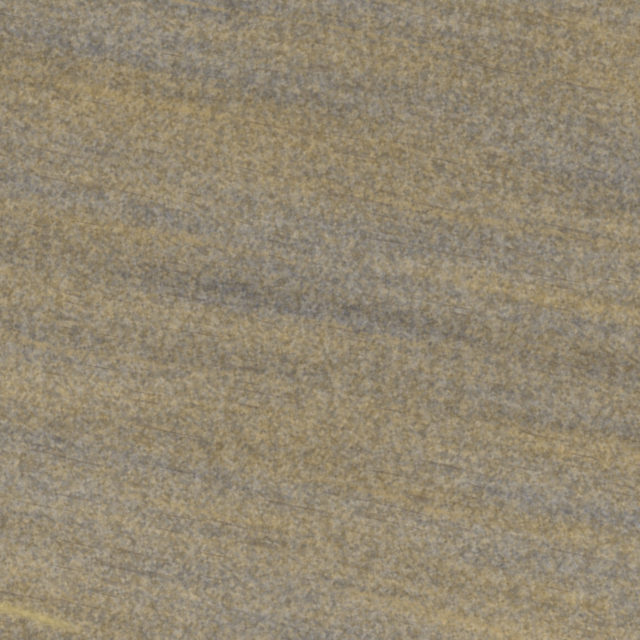
A three.js fragment shader for this texture:

```glsl
varying vec2 vUv;

// Colours
const vec3 SAND = vec3(0.574, 0.530, 0.448);
const vec3 LIGHT_TINT = vec3(1.0, 0.97, 0.88);
const vec3 WARM_TINT = vec3(0.016, 0.003, -0.026);
const vec3 OCHRE = vec3(0.68, 0.59, 0.41);
const vec3 PALE_VEIN = vec3(0.74, 0.67, 0.46);
const vec3 UMBER = vec3(0.40, 0.34, 0.29);

// Bedding
const float SLOPE = 0.21;
const float WARP = 0.022;
const float LAYER_CONTRAST = 0.075;
const vec4 BAND_HEIGHT = vec4(0.90, 0.62, 0.515, 0.37);
const vec4 BAND_WIDTH = vec4(0.035, 0.028, 0.020, 0.022);
const vec4 BAND_DEPTH = vec4(0.038, 0.050, 0.036, 0.020);
const float VERTICAL_FADE = 0.035;

// Seams
const int SEAM_COUNT = 11;
const float SEAM_WIDTH = 0.0032;
const float SEAM_STRENGTH = 0.50;
const float VEIN_HEIGHT = 0.042;
const float VEIN_LENGTH = 0.15;

// Grain
const float GRAIN_SCALE = 215.0;
const float GRAIN_CONTRAST = 0.135;
const float GRAIN_WARMTH = 2.6;

float hash(vec2 p) {
  return fract(sin(dot(p, vec2(12.9898, 78.233))) * 43758.5453);
}

float noise(vec2 p) {
  vec2 cell = floor(p);
  vec2 f = fract(p);
  f = f * f * (3.0 - 2.0 * f);
  float low = mix(hash(cell), hash(cell + vec2(1.0, 0.0)), f.x);
  float high = mix(hash(cell + vec2(0.0, 1.0)), hash(cell + vec2(1.0)), f.x);
  return mix(low, high, f.y);
}

// Noise centred on zero
float ripple(vec2 p) {
  return noise(p) - 0.5;
}

vec2 turn(vec2 p, float angle) {
  float c = cos(angle);
  float s = sin(angle);
  return vec2(c * p.x - s * p.y, s * p.x + c * p.y);
}

// Soft line along the bedding
float seamLine(float offset, float width) {
  return exp(-offset * offset / (width * width));
}

// Broken ochre seams at scattered heights
float ochreSeams(vec2 bed) {
  float total = 0.0;
  for (int i = 0; i < SEAM_COUNT; i++) {
    float id = float(i);
    float height = 1.22 * (id + hash(vec2(id, 3.7))) / float(SEAM_COUNT);
    float wobble = 0.010 * ripple(vec2(bed.x * 6.0, id * 7.3));
    float width = SEAM_WIDTH * mix(0.7, 2.0, hash(vec2(id, 8.1)));
    float presence = smoothstep(0.35, 0.8, noise(vec2(bed.x * 3.0 + id * 5.1, id)));
    total += presence * seamLine(bed.y - height - wobble, width);
  }
  return min(total, 1.0);
}

void main() {
  // Bedding coordinates: x along the layers, y across them
  vec2 bed = vec2(vUv.x - SLOPE * vUv.y, vUv.y + SLOPE * vUv.x);
  bed.y += WARP * ripple(bed * vec2(2.2, 4.0)) + 0.004 * ripple(bed * vec2(14.0, 20.0));

  // Layers from broad to fine
  float layers = 0.45 * ripple(bed * vec2(1.6, 17.0))
    + 0.50 * ripple(bed * vec2(3.5, 46.0) + 9.0)
    + 0.40 * ripple(bed * vec2(8.0, 115.0) + 23.0);
  vec4 offset = (vec4(bed.y) - BAND_HEIGHT) / BAND_WIDTH;
  float bands = dot(BAND_DEPTH, exp(-offset * offset));
  bands *= 0.55 + 0.9 * noise(bed * vec2(4.0, 30.0) + 41.0);

  // Grains in three sizes, turned to hide the lattice
  vec2 fine = turn(vUv, 0.6) * GRAIN_SCALE;
  float grain = ripple(fine) + 0.5 * ripple(turn(fine, 1.1) * 0.52 + 17.0)
    + 0.55 * ripple(turn(fine, 2.0) * 1.7 + 31.0);
  float warmGrain = ripple(turn(fine, 0.4) * 0.8 + 57.0);

  float light = LAYER_CONTRAST * layers - bands + 0.010
    + GRAIN_CONTRAST * grain + VERTICAL_FADE * (0.5 - vUv.y);
  float warmth = GRAIN_WARMTH * warmGrain + 1.8 * layers
    + 2.2 * ripple(bed * vec2(2.5, 28.0) + 71.0) - 5.0 * bands;
  vec3 color = SAND + LIGHT_TINT * light + WARM_TINT * warmth;

  // Ochre seams and short dark partings
  float seam = ochreSeams(bed) * (0.75 + grain);
  color = mix(color, OCHRE, clamp(SEAM_STRENGTH * seam, 0.0, 1.0));
  float parting = smoothstep(0.80, 0.98, noise(bed * vec2(13.0, 165.0) + 83.0));
  color = mix(color, UMBER, 0.30 * parting);

  // Pale vein in the lower left corner
  float vein = seamLine(bed.y - VEIN_HEIGHT + 0.08 * vUv.x, 0.008);
  vein *= 1.0 - smoothstep(0.5 * VEIN_LENGTH, VEIN_LENGTH, vUv.x);
  color = mix(color, PALE_VEIN + 0.5 * GRAIN_CONTRAST * grain, 0.8 * vein);

  gl_FragColor = vec4(color, 1.0);
}
```
